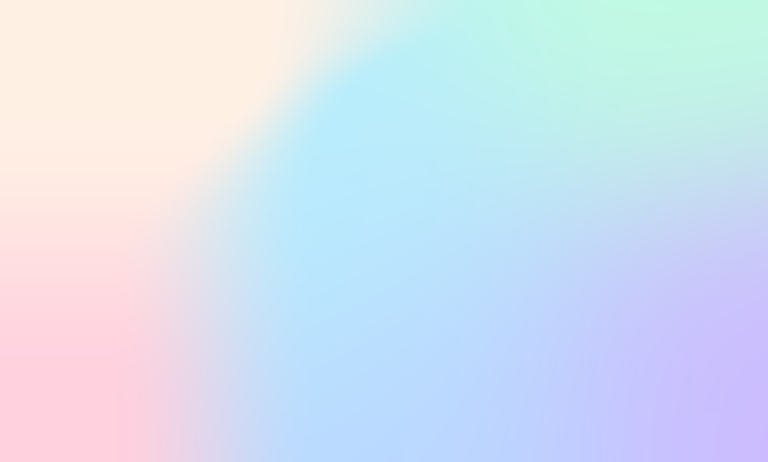
A WebGL 2 fragment shader for this background:

```glsl
#version 300 es
precision highp float;

uniform vec2 u_resolution;
out vec4 fragColor;

#define CREAM vec3(1.0, 0.941, 0.894)
#define PINK vec3(1.0, 0.816, 0.871)
#define MINT vec3(0.753, 0.984, 0.886)
#define CYAN vec3(0.725, 0.933, 0.992)
#define BLUE vec3(0.729, 0.839, 1.0)
#define LAVENDER vec3(0.804, 0.729, 1.0)
#define BLOB_SPREAD 0.18
#define SEAM_X 0.28
#define SEAM_LEAN 0.18

// Colour weighted by a soft falloff; alpha carries the weight
vec4 blob(vec2 p, vec2 center, vec3 color) {
    vec2 d = p - center;
    return vec4(color, 1.0) * exp(-dot(d, d) / BLOB_SPREAD);
}

// Warm side: pink rising into cream
vec3 warmSide(float y) {
    return mix(PINK, CREAM, smoothstep(0.12, 0.78, y));
}

// Cool side: normalised blend of four blobs
vec3 coolSide(vec2 p) {
    vec4 sum = blob(p, vec2(1.45, 0.95), MINT)
             + blob(p, vec2(0.75, 0.58), CYAN)
             + blob(p, vec2(0.95, 0.10), BLUE)
             + blob(p, vec2(1.60, 0.20), LAVENDER);
    return sum.rgb / sum.a;
}

// Curved seam between the sides: wide below, tight at the bend
float seam(vec2 uv) {
    float flare = smoothstep(0.8, 1.0, uv.y);
    float middle = SEAM_X + SEAM_LEAN * smoothstep(0.45, 1.05, uv.y) + 0.035 * flare;
    float halfWidth = mix(0.14, 0.068, smoothstep(0.4, 0.8, uv.y)) + 0.085 * flare;
    return smoothstep(middle - halfWidth, middle + halfWidth, uv.x);
}

void main() {
    vec2 uv = gl_FragCoord.xy / u_resolution;
    // Blobs live on a canvas of height 1 and width 5/3
    vec2 p = uv * vec2(5.0 / 3.0, 1.0);
    fragColor = vec4(mix(warmSide(uv.y), coolSide(p), seam(uv)), 1.0);
}
```
